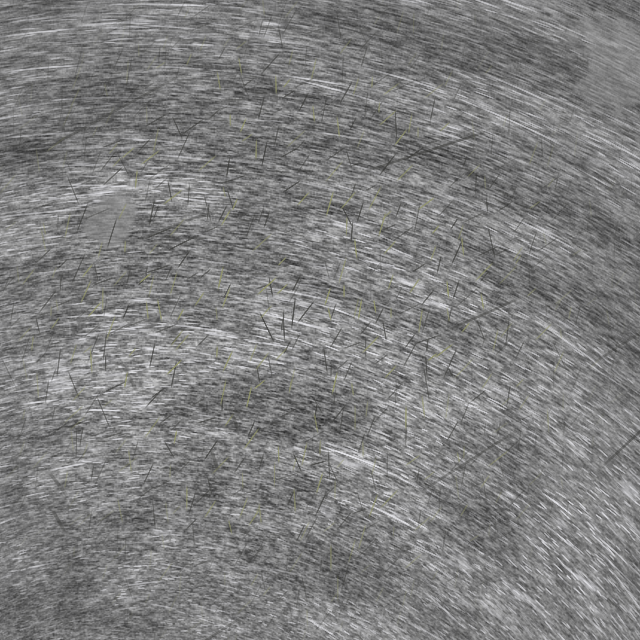
Write a three.js fragment shader that draws this texture.

```glsl
// Worn brushed metal: fine grain swept along wide arcs, bright hairline
// scratches that follow the arcs, and dark or olive scratches across them.
// Scratches are scattered with cellular noise; the grain is stretched noise.
varying vec2 vUv;

const vec2 ARC_CENTRE = vec2(0.22, -0.6);
const vec3 STEEL = vec3(0.476, 0.476, 0.477);
const vec3 SHINE = vec3(0.93, 0.93, 0.95);
const vec3 SOOT = vec3(0.23, 0.23, 0.22);
const vec3 OLIVE = vec3(0.57, 0.58, 0.41);
const vec3 DULL = vec3(0.54, 0.54, 0.54);

vec2 hash2(vec2 p) {
  vec3 a = fract(p.xyx * vec3(0.1031, 0.1030, 0.0973));
  a += dot(a, a.yzx + 33.33);
  return fract((a.xx + a.yz) * a.zy);
}

float noise(vec2 p) {
  vec2 i = floor(p);
  vec2 f = fract(p);
  f = f * f * (3.0 - 2.0 * f);
  float low = mix(hash2(i).x, hash2(i + vec2(1.0, 0.0)).x, f.x);
  float high = mix(hash2(i + vec2(0.0, 1.0)).x, hash2(i + 1.0).x, f.x);
  return mix(low, high, f.y);
}

float layeredNoise(vec2 p) {
  float sum = 0.0;
  float weight = 0.5;
  for (int i = 0; i < 4; i++) {
    sum += weight * noise(p);
    p = p * 2.03 + 17.3;
    weight *= 0.5;
  }
  return sum / 0.9375;
}

// Coverage by tapered lines, at most one per cell.
float scratches(vec2 p, vec2 cells, float angle, float spread,
                float halfLength, float width, float share, float seed) {
  vec2 base = floor(p * cells);
  float coverage = 0.0;
  for (int j = -1; j <= 1; j++) {
    for (int i = -1; i <= 1; i++) {
      vec2 cell = base + vec2(float(i), float(j));
      vec2 place = hash2(cell + seed);
      vec2 pick = hash2(cell + seed + 71.7);
      float turn = angle + spread * (2.0 * pick.x - 1.0);
      vec2 dir = vec2(cos(turn), sin(turn));
      vec2 d = p - (cell + place) / cells;
      float along = abs(dot(d, dir));
      float across = abs(d.x * dir.y - d.y * dir.x);
      float reach = halfLength * (0.4 + 0.6 * fract(pick.x * 17.3));
      float line = 1.0 - smoothstep(0.35 * width, width, across);
      line *= 1.0 - smoothstep(0.5 * reach, reach, along);
      float strength = 0.35 + 0.65 * fract(pick.y * 23.0);
      coverage = max(coverage, step(pick.y, share) * line * strength);
    }
  }
  return coverage;
}

// Soft round region, one at its middle.
float region(vec2 p, vec2 middle, float inner, float outer) {
  return 1.0 - smoothstep(inner, outer, length(p - middle));
}

void main() {
  vec2 uv = vUv;
  vec2 fromCentre = uv - ARC_CENTRE;
  vec2 arc = vec2(1.15 * atan(fromCentre.x, fromCentre.y), length(fromCentre));
  float worn = region(uv, vec2(0.45, 0.52), 0.2, 0.62);
  float cloud = layeredNoise(arc * vec2(6.0, 16.0));

  // Brushed grain and broad tone
  float grain = 0.25 * (noise(arc * vec2(75.0, 390.0)) - 0.5);
  grain += 0.17 * (noise(arc * vec2(170.0, 500.0) + 9.0) - 0.5);
  grain += 0.13 * (noise(uv * 430.0) - 0.5);
  float tone = 0.24 * (cloud - 0.5) + 0.03 * (worn - 0.5);
  tone += 0.13 * (layeredNoise(arc * vec2(14.0, 70.0) + 31.0) - 0.5);
  vec3 color = STEEL + tone + grain * mix(0.75, 1.15, worn);

  // Dark nicks along the grain
  float nicks = scratches(arc, vec2(34.0, 130.0), 0.0, 0.15, 0.014, 0.0017, 0.45, 3.0);
  color = mix(color, SOOT, 0.42 * nicks);

  // Polished streaks and bright hairlines
  float glint = smoothstep(0.35, 0.68, cloud) * mix(0.5, 1.0, worn);
  glint += 0.5 * region(uv, vec2(0.88, 0.15), 0.03, 0.2);
  float polish = smoothstep(0.57, 0.85, layeredNoise(arc * vec2(20.0, 130.0) + 5.0));
  float hairs = scratches(arc, vec2(40.0, 160.0), 0.0, 0.1, 0.016, 0.0016, 0.6, 11.0);
  float sweeps = scratches(arc, vec2(9.0, 45.0), 0.0, 0.09, 0.075, 0.0019, 0.36, 23.0);
  color = mix(color, SHINE, clamp(0.55 * polish * glint, 0.0, 0.7));
  color = mix(color, SHINE, clamp(hairs * (0.22 + 0.55 * glint), 0.0, 0.9));
  color = mix(color, SHINE, clamp(sweeps * (0.3 + 0.6 * glint), 0.0, 0.95));

  // Dull flat patches
  float wobble = layeredNoise(uv * 22.0) - 0.5;
  float patches = region(uv + 0.05 * wobble, vec2(0.175, 0.655), 0.03, 0.042);
  float corner = region(uv, vec2(0.98, 0.9), 0.0, 0.2);
  patches += 0.8 * smoothstep(0.46, 0.62, corner * 0.75 + wobble * 0.9);
  color = mix(color, DULL + 0.35 * grain, clamp(0.8 * patches, 0.0, 0.8));

  // Thin scratches across the grain
  float cross = scratches(uv, vec2(26.0), 0.9, 0.65, 0.028, 0.0016, 0.6, 37.0);
  float steep = scratches(uv, vec2(19.0), 1.6, 0.5, 0.032, 0.0015, 0.5, 41.0);
  float olive = scratches(uv, vec2(25.0), 1.2, 0.6, 0.024, 0.0017, 0.6, 53.0);
  color = mix(color, SOOT, 0.75 * max(cross, steep) * (0.15 + 0.85 * worn));
  color = mix(color, OLIVE, 0.9 * olive * worn);

  // Long cuts and short deep gouges
  float cuts = scratches(uv, vec2(4.0), 0.55, 0.25, 0.17, 0.0028, 0.4, 67.0);
  float gouges = scratches(uv, vec2(9.0), -1.15, 0.3, 0.05, 0.0038, 0.6, 79.0);
  color = mix(color, SOOT, 0.55 * cuts);
  color = mix(color, SOOT, 0.85 * gouges * region(uv, vec2(0.22, 0.22), 0.12, 0.27));

  gl_FragColor = vec4(clamp(color, 0.0, 1.0), 1.0);
}
```
